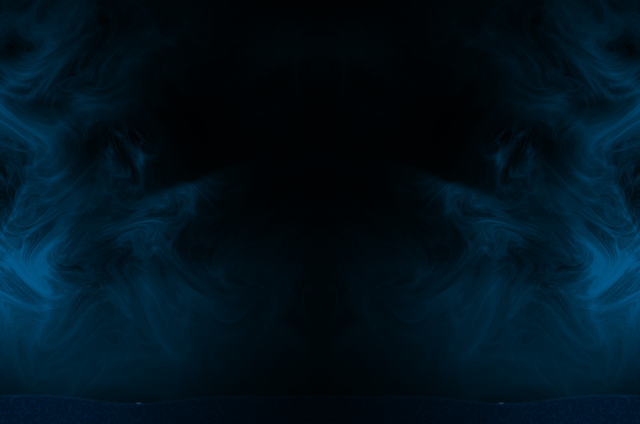
Write a WebGL 1 fragment shader that draws this background.

```glsl
precision highp float;
uniform vec2 u_resolution;

float glow(vec2 p, vec2 centre, vec2 size) {
  vec2 d = (p - centre) / size;
  return exp(-dot(d, d));
}

// Layered, folded sines: x is soft billow, y is thin filaments
vec2 smoke(vec2 p) {
  vec2 sum = vec2(0.0);
  float weight = 0.5;
  for (int i = 0; i < 7; i++) {
    float k = float(i);
    p += 0.48 * sin(p.yx * 1.3 + vec2(1.3, 4.1) * (k + 1.0));
    p += 0.18 * sin(p.yx * 2.7 + vec2(3.7, 0.8) * k);
    float wave = sin(p.x + 0.6 * sin(p.y)) * cos(p.y * 0.8 + k);
    sum += weight * vec2(wave, pow(1.0 - abs(wave), 5.0) - 0.27);
    p = mat2(1.36, 1.12, -1.12, 1.36) * p;
    weight *= 0.75;
  }
  return sum;
}

// Distance to the nearest jittered cell point
float cells(vec2 p) {
  float nearest = 1.0;
  for (int y = -1; y <= 1; y++) {
    for (int x = -1; x <= 1; x++) {
      vec2 cell = floor(p) + vec2(float(x), float(y));
      vec2 jitter = fract(sin(vec2(dot(cell, vec2(12.7, 31.1)), dot(cell, vec2(26.9, 18.3)))) * 437.58);
      nearest = min(nearest, length(cell + jitter - p));
    }
  }
  return nearest;
}

void main() {
  vec2 uv = gl_FragCoord.xy / u_resolution;
  // Fold the canvas about its vertical axis; x = 0 is either side
  vec2 p = vec2(1.5 * min(uv.x, 1.0 - uv.x), uv.y);
  vec2 puff = smoke(p * vec2(11.0, 12.0) + vec2(2.0, 5.0));
  vec2 q = p + 0.022 * puff;

  // Broad banks of smoke
  float bank = 0.33 * glow(q, vec2(-0.02, 0.46), vec2(0.24, 0.28));
  bank += 0.12 * glow(q, vec2(0.0, 0.36), vec2(0.15, 0.10));
  bank += 0.15 * glow(q, vec2(0.04, 0.76), vec2(0.21, 0.12));
  bank += 0.11 * glow(q, vec2(0.12, 0.93), vec2(0.28, 0.15));
  bank += 0.17 * glow(q, vec2(0.20, 0.19), vec2(0.31, 0.17));
  bank += 0.09 * glow(q, vec2(0.40, 0.34), vec2(0.17, 0.19));
  bank += 0.035 * glow(q, vec2(0.66, 0.27), vec2(0.25, 0.20));
  bank += 0.035 * glow(q, vec2(0.73, 0.88), vec2(0.13, 0.07));
  bank += 0.025 * glow(q, vec2(0.72, 0.32), vec2(0.06, 0.06));
  bank += 0.010 * glow(q, vec2(0.62, 0.70), vec2(0.20, 0.30));

  // Dark hollows
  bank *= 1.0 - 0.80 * glow(q, vec2(0.03, 0.88), vec2(0.045, 0.035));
  bank *= 1.0 - 0.55 * glow(q, vec2(0.10, 0.75), vec2(0.08, 0.04));
  bank *= 1.0 - 0.65 * glow(q, vec2(0.22, 0.65), vec2(0.06, 0.05));
  bank *= 1.0 - 0.50 * glow(q, vec2(0.27, 0.41), vec2(0.07, 0.05));
  bank *= 1.0 - 0.90 * glow(q, vec2(0.43, 0.70), vec2(0.13, 0.10));

  // Billows calm down toward the floor
  float rough = mix(0.22, 1.0, smoothstep(0.12, 0.42, p.y));
  float light = bank * max(0.08, 1.0 + rough * (0.42 * puff.x + 0.85 * puff.y));

  // Slanted plume, sharp along its upper edge, and the curl above it
  float strand = max(0.0, 0.5 + 1.2 * puff.y + 0.3 * puff.x);
  vec2 plume = mat2(0.92, -0.39, 0.39, 0.92) * (p + 0.012 * puff - vec2(0.43, 0.545));
  float crest = 1.0 - smoothstep(0.005, 0.03, plume.y);
  light += 0.21 * glow(plume, vec2(0.0), vec2(0.10, 0.04)) * crest * (0.45 + 0.6 * strand);
  light += 0.10 * glow(q, vec2(0.34, 0.47), vec2(0.08, 0.08)) * strand;
  float ring = abs(length((p + 0.015 * puff - vec2(0.30, 0.64)) * vec2(1.0, 0.8)) - 0.038);
  light += 0.12 * exp(-ring * ring / 0.0001) * strand;
  light += 0.16 * glow(q, vec2(0.31, 0.63), vec2(0.065, 0.07)) * strand;
  light = min(light, 0.48 + 0.35 * (light - 0.48));
  vec3 colour = light * vec3(0.0, 0.64, 1.0) + vec3(0.0, 0.004, 0.007);

  // Floor with a faint, uneven rim and dust
  float rim = 0.066 - 0.018 * glow(p, vec2(0.33, 0.0), vec2(0.14, 1.0)) + 0.002 * sin(p.x * 17.0);
  float ground = 1.0 - smoothstep(-0.003, 0.003, p.y - rim);
  float side = 1.0 - smoothstep(0.0, 0.8, p.x);
  float dust = cells(p * 110.0);
  vec3 floorColour = mix(vec3(0.0, 0.025, 0.05), vec3(0.0, 0.10, 0.20), side);
  floorColour *= 0.72 + 0.5 * dust + 0.15 * puff.x;
  colour = mix(colour, floorColour, 0.85 * ground);
  colour += vec3(0.01, 0.03, 0.05) * exp(-pow((p.y - rim) / 0.003, 2.0)) * (0.3 + 0.7 * side);
  colour += vec3(0.1, 0.2, 0.28) * glow(p, vec2(0.325, 0.049), vec2(0.006, 0.002));
  gl_FragColor = vec4(clamp(colour, 0.0, 1.0), 1.0);
}
```
